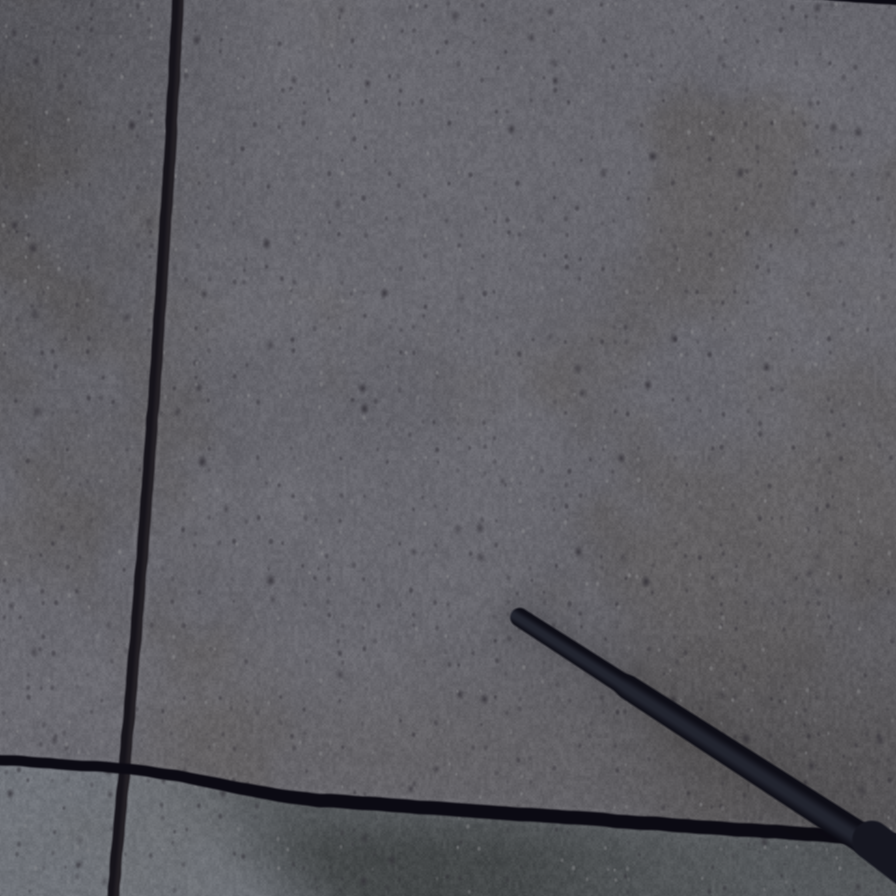
Give the GLSL for this texture, as a three.js fragment shader.

```glsl
// Grey speckled floor tiles with dark curved joints, soft shadows and a dark rod.
varying vec2 vUv;

const vec2 TILE_PITCH = vec2(0.95, 0.94);
const float SOFT = 0.0018;

const vec3 STONE = vec3(0.405, 0.404, 0.432);
const vec3 STONE_WARM = vec3(0.375, 0.365, 0.37);
const vec3 STONE_PALE = vec3(0.45, 0.475, 0.50);
const vec3 SHADOW = vec3(0.265, 0.28, 0.285);
const vec3 PIT = vec3(0.20, 0.19, 0.22);
const vec3 GLINT = vec3(0.54, 0.54, 0.55);
const vec3 JOINT_DARK = vec3(0.045, 0.04, 0.075);
const vec3 JOINT_DUSTY = vec3(0.15, 0.135, 0.155);
const vec3 ROD = vec3(0.135, 0.145, 0.19);
const vec3 ROD_EDGE = vec3(0.05, 0.05, 0.085);

float hash(vec2 p) {
  vec3 q = fract(vec3(p.xyx) * 0.1031);
  q += dot(q, q.yzx + 33.33);
  return fract((q.x + q.y) * q.z);
}

float noise(vec2 p) {
  vec2 i = floor(p), f = fract(p);
  f = f * f * (3.0 - 2.0 * f);
  return mix(mix(hash(i), hash(i + vec2(1.0, 0.0)), f.x),
             mix(hash(i + vec2(0.0, 1.0)), hash(i + vec2(1.0)), f.x), f.y);
}

float fbm(vec2 p) {
  float sum = 0.0, gain = 0.5;
  for (int i = 0; i < 4; i++) {
    sum += gain * noise(p);
    p = p * 2.03 + 17.1;
    gain *= 0.5;
  }
  return sum / 0.9375;
}

// Coverage from a signed distance
float fill(float d, float soft) {
  return 1.0 - smoothstep(-soft, soft, d);
}

// Soft elliptical patch, 1 at the centre
float patchAt(vec2 p, vec2 centre, vec2 radius) {
  vec2 q = (p - centre) / radius;
  return exp(-dot(q, q));
}

// One jittered dot in a random share of the cells
float specks(vec2 p, float cells, float share, float radius, float seed) {
  vec2 g = p * cells, id = floor(g) + seed;
  vec2 centre = 0.3 + 0.4 * vec2(hash(id + 3.7), hash(id + 9.2));
  float size = radius * mix(0.55, 1.0, hash(id + 5.3));
  float d = length((fract(g) - centre) * vec2(1.0, 0.8)) - size;
  return step(hash(id), share) * fill(d, 0.14) * mix(0.4, 1.0, hash(id + 7.9));
}

// Signed offset from the nearest joint on each axis, bent by the lens
vec2 jointOffset(vec2 p) {
  vec2 origin = vec2(0.126 + 0.094 * p.y - 0.021 * p.y * p.y,
                     0.152 - 0.07 * p.x - 0.02 * smoothstep(0.13, 0.36, p.x));
  return (fract((p - origin) / TILE_PITCH + 0.5) - 0.5) * TILE_PITCH;
}

// x: distance to the segment, y: position along it, z: signed side
vec3 segment(vec2 p, vec2 a, vec2 b) {
  vec2 ab = b - a, ap = p - a;
  float t = clamp(dot(ap, ab) / dot(ab, ab), 0.0, 1.0);
  float side = (ab.x * ap.y - ab.y * ap.x) / length(ab);
  return vec3(length(ap - ab * t), t, side);
}

vec3 stone(vec2 p, float lowerTile) {
  vec3 c = mix(STONE, STONE_WARM, 0.8 * smoothstep(0.5, 0.75, fbm(p * 5.0 + 4.0)));
  c += 0.05 * (fbm(p * 9.0) - 0.47);
  // Broad light falloff
  c *= 1.0 - 0.17 * patchAt(p, vec2(0.0, 0.95), vec2(0.22, 0.35));
  c = mix(c, STONE_WARM * 0.84, 0.75 * patchAt(p, vec2(0.93, 0.15), vec2(0.3, 0.16)));
  c = mix(c, STONE_WARM, 0.45 * patchAt(p, vec2(0.45, 0.16), vec2(0.25, 0.08)));
  // Lower tile: pale at the left, cast shadow at the right
  float shade = smoothstep(0.25, 0.42, p.x + 0.8 * p.y) * (1.0 - 0.45 * smoothstep(0.5, 0.85, p.x));
  vec3 lower = mix(mix(c, STONE_PALE, 0.6), SHADOW, shade * (1.0 - 0.35 * smoothstep(0.04, 0.1, p.y)));
  c = mix(c, lower, lowerTile);
  // Grain, pits and glints
  c += 0.045 * (noise(p * vec2(260.0, 190.0)) - 0.5) + 0.03 * (noise(p * 480.0) - 0.5);
  c = mix(c, PIT, 0.55 * specks(p, 75.0, 0.16, 0.17, 11.0));
  c = mix(c, PIT, 0.8 * specks(p, 38.0, 0.06, 0.13, 43.0));
  return mix(c, GLINT, 0.6 * specks(p, 85.0, 0.07, 0.16, 71.0));
}

void main() {
  vec2 p = vUv;
  vec2 offset = jointOffset(p);
  float lowerTile = step(offset.y, 0.0) * step(p.y, 0.3);
  vec3 color = stone(p, lowerTile);

  // Joints with pale worn edges
  vec2 wobble = 0.0012 * (vec2(noise(p.yy * 45.0), noise(p.xx * 45.0 + 8.0)) - 0.5);
  vec2 halfWidth = vec2(0.0064, mix(0.0058, 0.0076, smoothstep(0.1, 0.4, p.x)));
  vec2 d = abs(offset + wobble) - halfWidth;
  float rim = fill(abs(min(d.x, d.y) - 0.003), 0.003);
  color += 0.06 * rim * noise(p * 60.0);
  vec3 dusty = mix(JOINT_DARK, JOINT_DUSTY, 0.35 + 0.5 * smoothstep(-0.002, 0.004, offset.x));
  color = mix(color, dusty, fill(d.x, SOFT));
  color = mix(color, JOINT_DARK, fill(d.y, SOFT));

  // Tapered rod with a collar and a thick butt
  vec3 rod = segment(p, vec2(0.58, 0.311), vec2(0.972, 0.058));
  float radius = 0.0105 + 0.004 * rod.y + 0.002 * smoothstep(0.28, 0.31, rod.y);
  color *= 1.0 - 0.16 * exp(-rod.x * 40.0);
  vec3 rodColor = mix(ROD, ROD_EDGE, smoothstep(0.1, 0.9, abs(rod.z / radius + 0.15)));
  color = mix(color, rodColor, fill(rod.x - radius, SOFT));
  vec3 butt = segment(p, vec2(0.973, 0.062), vec2(1.03, 0.018));
  color = mix(color, mix(ROD, ROD_EDGE, 0.6), fill(butt.x - 0.022, SOFT));

  gl_FragColor = vec4(color, 1.0);
}
```
